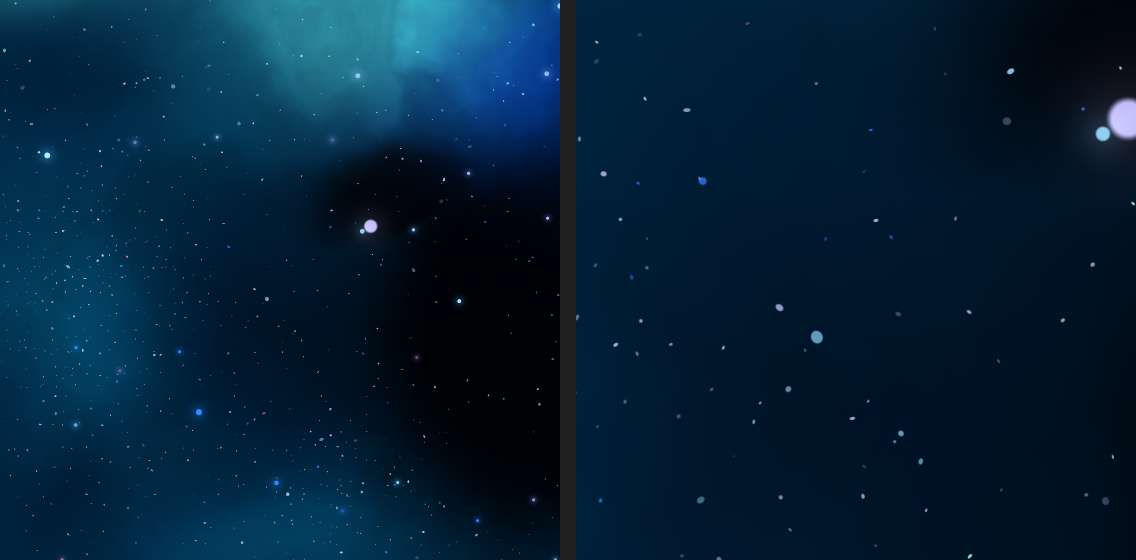
Left: the whole. Right: its middle third, enlarged.
Give the GLSL for this texture, as a Shadertoy shader.

```glsl
// Deep space: teal and blue nebula clouds fading to black, scattered with small stars.

const vec3 NAVY = vec3(0.0, 0.135, 0.245);
const vec3 TEAL = vec3(0.01, 0.265, 0.395);
const vec3 AQUA = vec3(0.22, 0.66, 0.73);
const vec3 ROYAL_BLUE = vec3(0.01, 0.19, 0.55);
const vec3 NIGHT = vec3(0.0, 0.065, 0.145);
const vec3 VOID_BLACK = vec3(0.0, 0.005, 0.02);
const vec3 LAVENDER = vec3(0.68, 0.66, 0.87);
const vec3 ICE = vec3(0.55, 0.82, 0.95);

float hash(vec2 p) {
    vec3 q = fract(vec3(p.xyx) * 0.1031);
    q += dot(q, q.yzx + 33.33);
    return fract((q.x + q.y) * q.z);
}

float noise(vec2 p) {
    vec2 i = floor(p), f = fract(p);
    f = f * f * (3.0 - 2.0 * f);
    float low = mix(hash(i), hash(i + vec2(1, 0)), f.x);
    float high = mix(hash(i + vec2(0, 1)), hash(i + vec2(1, 1)), f.x);
    return mix(low, high, f.y);
}

float fbm(vec2 p) {
    float sum = 0.0, amp = 0.5;
    for (int i = 0; i < 6; i++) {
        sum += amp * noise(p);
        p = mat2(0.8, -0.6, 0.6, 0.8) * p * 2.03 + 11.7;
        amp *= 0.5;
    }
    return sum;
}

float blob(vec2 p, vec2 center, vec2 radius) {
    vec2 q = (p - center) / radius;
    return exp(-dot(q, q));
}

// Soft coloured clouds, bent by noise
vec3 nebula(vec2 uv) {
    vec2 bend = vec2(fbm(uv * 3.5 + 4.0), fbm(uv * 3.5 + 31.0)) - 0.49;
    vec2 p = uv + 0.2 * bend;
    float wisps = fbm(uv * 5.0 + bend * 2.5 + 60.0);
    vec3 col = NAVY;
    col = mix(col, TEAL, 0.95 * blob(p, vec2(0.10, 0.45), vec2(0.24, 0.27)));
    col = mix(col, TEAL, 0.80 * blob(p, vec2(0.40, 0.83), vec2(0.15, 0.17)));
    col = mix(col, TEAL, 0.85 * blob(p, vec2(0.52, 0.03), vec2(0.26, 0.15)));
    col = mix(col, NIGHT, 0.65 * blob(p, vec2(0.47, 0.43), vec2(0.15, 0.25)));
    col = mix(col, NIGHT, 0.45 * blob(p, vec2(0.18, 0.84), vec2(0.17, 0.08)));
    col = mix(col, NIGHT, 0.45 * blob(p, vec2(0.15, 0.10), vec2(0.20, 0.10)));

    float dark = blob(p, vec2(1.02, 0.42), vec2(0.40, 0.35));
    dark = max(dark, 0.9 * blob(p, vec2(0.72, 0.66), vec2(0.19, 0.11)));
    col = mix(col, VOID_BLACK, smoothstep(0.03, 0.68, dark));

    float blue = blob(p, vec2(0.97, 0.89), vec2(0.27, 0.18));
    col = mix(col, ROYAL_BLUE, blue * (0.65 + 0.5 * wisps));
    float glow = blob(p, vec2(0.63, 1.00), vec2(0.24, 0.16));
    col = mix(col, AQUA, min(glow * (0.45 + 0.95 * wisps), 1.0));
    col = mix(col, AQUA, 0.45 * blob(p, vec2(0.13, 1.04), vec2(0.24, 0.08)));
    return col * (0.80 + 0.42 * wisps);
}

float disc(vec2 p, float radius, float blur) {
    return 1.0 - smoothstep(radius - blur, radius + blur, length(p));
}

vec3 starTint(float pick) {
    vec3 tint = mix(ICE, LAVENDER, smoothstep(0.25, 0.6, pick));
    tint = mix(tint, vec3(0.15, 0.40, 0.95), step(0.82, pick));
    return mix(tint, vec3(0.85, 0.35, 0.55), step(0.95, pick));
}

// One star per grid cell at most: a tilted ellipse with an optional halo
vec3 starLayer(vec2 uv, float cells, float share, vec2 radii, float halo, float seed) {
    vec2 id = floor(uv * cells), key = id + seed;
    vec2 spot = 0.2 + 0.6 * vec2(hash(key + 3.1), hash(key + 47.7));
    vec2 p = (fract(uv * cells) - spot) / cells;
    float angle = 6.2832 * hash(key + 91.3);
    float c = cos(angle), s = sin(angle);
    vec2 q = mat2(c, s, -s, c) * p;
    q.y *= 1.0 + 0.9 * hash(key + 13.9) * (1.0 - halo);

    float size = hash(key + 71.0);
    float radius = mix(radii.x, radii.y, size * size * size);
    float blur = max(0.0007, 0.6 / iResolution.y);
    float light = mix(0.2, 1.0, hash(key + 29.0)) * disc(q, radius, blur);
    vec3 tint = starTint(hash(key + 55.0));
    vec3 aura = mix(tint, vec3(0.1, 0.3, 0.8), 0.5) * halo * 0.3 * exp(-dot(p, p) / (radius * radius * 7.0));
    return (tint * light + aura) * step(hash(key), share);
}

// A single large star with a faint wide halo
vec3 brightStar(vec2 p, float radius, vec3 tint) {
    float halo = 0.13 * exp(-dot(p, p) / (radius * radius * 9.0));
    return tint * (disc(p, radius, radius * 0.22) + halo);
}

void mainImage(out vec4 fragColor, in vec2 fragCoord) {
    vec2 uv = fragCoord / iResolution.y;
    vec3 col = nebula(uv);

    // Star dust crowds the left side and the lower middle
    float crowd = blob(uv, vec2(0.16, 0.46), vec2(0.24, 0.28));
    crowd = max(crowd, 0.8 * blob(uv, vec2(0.57, 0.14), vec2(0.17, 0.14)));
    vec3 stars = starLayer(uv, 47.0, 0.08 + 0.40 * crowd, vec2(0.0012, 0.0026), 0.0, 5.0);
    stars += starLayer(uv + 0.37, 61.0, 0.04 + 0.28 * crowd, vec2(0.0009, 0.0017), 0.0, 140.0);
    stars += starLayer(uv + 0.13, 19.0, 0.20, vec2(0.0022, 0.0042), 0.0, 230.0);
    stars += starLayer(uv + 0.71, 8.0, 0.38, vec2(0.0026, 0.0058), 1.0, 310.0);

    // The lavender giant and its small companion
    stars += brightStar(uv - vec2(0.662, 0.596), 0.0115, LAVENDER);
    stars += brightStar(uv - vec2(0.647, 0.587), 0.0042, ICE * 0.8);

    col = 1.0 - (1.0 - col) * (1.0 - min(stars, 1.0));
    fragColor = vec4(col, 1.0);
}
```
